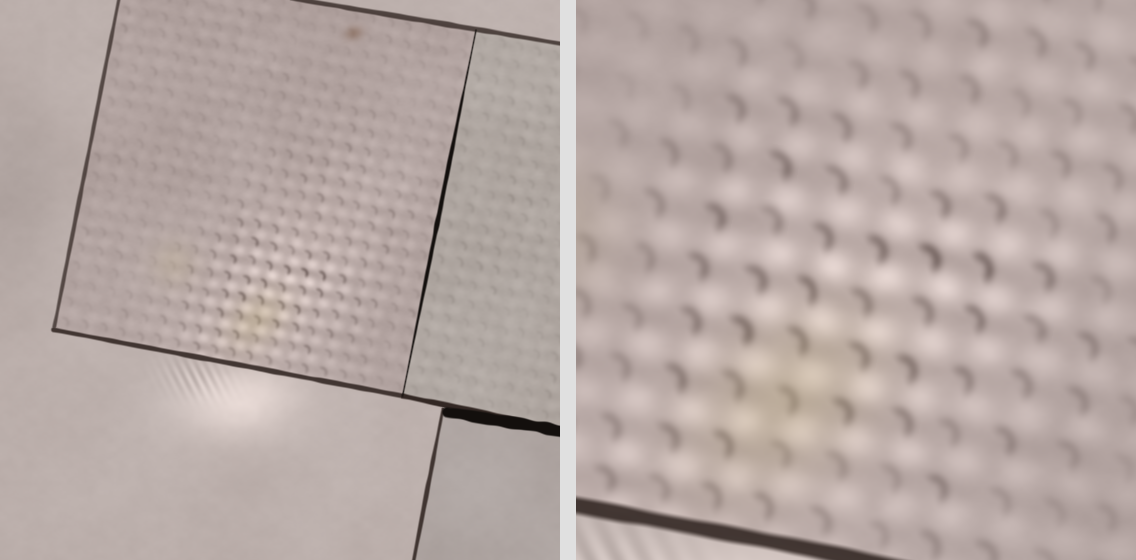
Left: the whole. Right: its middle third, enlarged.
A WebGL 2 fragment shader for this texture:

```glsl
#version 300 es
precision highp float;
// Worn, tilted floor plates: a studded plate under a soft glare, with smooth sheets and dark joints.
uniform vec2 u_resolution;
out vec4 fragColor;

// Plate corners and joint ends, in canvas units
const vec2 PLATE_LEFT = vec2(0.096, 0.411);
const vec2 PLATE_TOP = vec2(0.212, 1.0);
const vec2 PLATE_FOOT = vec2(0.719, 0.293);
const vec2 PLATE_HEAD = vec2(0.850, 0.946);
const vec2 TOP_START = vec2(0.520, 1.003);
const vec2 TOP_END = vec2(1.02, 0.919);
const vec2 FOOT_END = vec2(1.02, 0.228);
const vec2 GAP_START = vec2(0.798, 0.264);
const vec2 LOWER_TOP = vec2(0.791, 0.270);
const vec2 LOWER_END = vec2(0.737, -0.01);

// Studs and joints
const float STUD_PITCH = 0.0334;
const float STUD_TILT = -0.19;
const float STUD_RADIUS = 0.25;
const float JOINT_SOFTNESS = 0.0022;

// Colours
const vec3 PLATE_COLOR = vec3(0.695, 0.637, 0.625);
const vec3 SIDE_COLOR = vec3(0.690, 0.657, 0.635);
const vec3 SHEET_COLOR = vec3(0.738, 0.690, 0.675);
const vec3 CORNER_COLOR = vec3(0.685, 0.648, 0.635);
const vec3 GLARE_COLOR = vec3(0.165, 0.158, 0.155);
const vec3 STAIN_COLOR = vec3(0.52, 0.40, 0.33);
const vec3 YELLOW_COLOR = vec3(0.75, 0.69, 0.54);
const vec3 JOINT_COLOR = vec3(0.20, 0.155, 0.14);
const vec3 GAP_COLOR = vec3(0.075, 0.06, 0.052);

float hash(vec2 p) {
    return fract(sin(dot(p, vec2(127.1, 311.7))) * 43758.5453);
}

float noise(vec2 p) {
    vec2 i = floor(p), f = fract(p);
    f = f * f * (3.0 - 2.0 * f);
    return mix(mix(hash(i), hash(i + vec2(1, 0)), f.x),
               mix(hash(i + vec2(0, 1)), hash(i + vec2(1, 1)), f.x), f.y);
}

float fbm(vec2 p) {
    float sum = 0.0, gain = 0.5;
    for (int i = 0; i < 4; i++) {
        sum += gain * noise(p);
        p = p * 2.03 + 17.0;
        gain *= 0.5;
    }
    return sum / 0.9375;
}

mat2 rotation(float a) { return mat2(cos(a), sin(a), -sin(a), cos(a)); }

// Gaussian spot, stretched along a tilted axis
float spot(vec2 p, vec2 center, vec2 radius, float tilt) {
    vec2 q = ((p - center) * rotation(tilt)) / radius;
    return exp(-dot(q, q));
}

// Signed distance from a line, positive to the left of a -> b
float side(vec2 p, vec2 a, vec2 b) {
    vec2 d = normalize(b - a);
    return d.x * (p.y - a.y) - d.y * (p.x - a.x);
}

// Coverage of a joint: half width at the ends, with an added bulge halfway
float joint(vec2 p, vec2 a, vec2 b, float halfWidth, float bulge) {
    vec2 d = b - a;
    float t = clamp(dot(p - a, d) / dot(d, d), 0.0, 1.0);
    float width = halfWidth + bulge * pow(sin(3.14159 * t), 2.0);
    width *= 0.8 + 0.4 * noise(p * 45.0);
    float soft = max(JOINT_SOFTNESS, 1.0 / u_resolution.y);
    return 1.0 - smoothstep(width - soft, width + soft, length(p - a - d * t));
}

// Stud relief: shaded crescents at cell centres, bright saddles between them
float studs(vec2 p) {
    p += 0.003 * (vec2(noise(p * 22.0), noise(p * 22.0 + 40.0)) - 0.5);
    vec2 grid = (p - PLATE_LEFT) * rotation(STUD_TILT) / STUD_PITCH;
    vec2 cell = floor(grid);
    vec2 jitter = vec2(hash(cell), hash(cell + 31.0)) - 0.5;
    vec2 q = fract(grid) - 0.5 - 0.16 * jitter;
    float r = length(q);
    float facing = dot(q / max(r, 0.001), normalize(vec2(0.8, 0.6)));
    float crescent = exp(-pow((r - STUD_RADIUS) / 0.11, 2.0)) * smoothstep(-0.2, 0.9, facing);
    vec2 wave = 0.5 + 0.5 * cos(6.28318 * (grid + vec2(0.08, -0.06)));
    float saddle = wave.x * wave.y + 0.35 * wave.y * (1.0 - wave.x);
    return (saddle - 0.3) * 0.85 - crescent * mix(0.55, 1.1, hash(cell + 7.0));
}

void main() {
    vec2 p = gl_FragCoord.xy / u_resolution;
    float soft = max(0.0015, 1.0 / u_resolution.y);

    // Plate areas
    float foot = p.x < PLATE_FOOT.x ? side(p, PLATE_LEFT, PLATE_FOOT) : side(p, PLATE_FOOT, FOOT_END);
    float above = smoothstep(-soft, soft, foot);
    float inside = smoothstep(-soft, soft, -side(p, PLATE_LEFT, PLATE_TOP));
    float under = smoothstep(-soft, soft, -side(p, TOP_START, TOP_END));
    float right = smoothstep(-soft, soft, -side(p, PLATE_FOOT, PLATE_HEAD));
    float studded = above * inside * under;
    float corner = (1.0 - above) * smoothstep(-soft, soft, side(p, LOWER_TOP, LOWER_END));
    vec3 color = mix(SHEET_COLOR, CORNER_COLOR, corner);
    color = mix(color, mix(PLATE_COLOR, SIDE_COLOR, right), studded);

    // Glare, with raised studs catching the light
    float glare = spot(p, vec2(0.49, 0.475), vec2(0.24, 0.13), 0.85);
    float pool = spot(p, vec2(0.43, 0.285), vec2(0.10, 0.065), 0.15);
    color += GLARE_COLOR * mix(pool, glare * 0.55 * (1.0 - right), studded);
    float patchy = mix(0.6, 1.3, noise(p * 14.0));
    float relief = (0.033 + 0.15 * glare * (1.0 - 0.7 * right)) * patchy;
    color += studs(p) * relief * studded;
    float streak = spot(p, vec2(0.35, 0.325), vec2(0.05, 0.03), -0.2) * (1.0 - above);
    color += 0.06 * streak * sin(p.x * 380.0 + p.y * 190.0);

    // Mottling, stains and grain
    color += 0.055 * (fbm(p * 7.0) - 0.5) * vec3(0.9, 1.0, 1.05);
    color += 0.045 * (fbm(p * vec2(55.0, 65.0)) - 0.5) * mix(0.5, 1.0, studded);
    color -= 0.06 * spot(p, vec2(0.02, 0.67), vec2(0.09, 0.16), 0.0);
    color = mix(color, STAIN_COLOR, 0.55 * spot(p, vec2(0.632, 0.941), vec2(0.016, 0.012), 0.3));
    float yellow = spot(p, vec2(0.46, 0.43), vec2(0.06, 0.04), 0.7) + 0.6 * spot(p, vec2(0.31, 0.53), vec2(0.04), 0.0);
    color = mix(color, YELLOW_COLOR, 0.4 * yellow * studded);

    // Joints, then the wide open gap
    float seams = 0.75 * joint(p, PLATE_LEFT, PLATE_TOP, 0.0030, 0.0005);
    seams = max(seams, 0.90 * joint(p, PLATE_LEFT, PLATE_FOOT, 0.0040, 0.0005));
    seams = max(seams, joint(p, PLATE_FOOT, FOOT_END, 0.0048, 0.0010));
    seams = max(seams, 0.80 * joint(p, TOP_START, TOP_END, 0.0036, 0.0010));
    seams = max(seams, 0.90 * joint(p, LOWER_TOP, LOWER_END, 0.0028, 0.0010));
    color = mix(color, JOINT_COLOR, seams);
    float gap = max(joint(p, GAP_START, FOOT_END, 0.0095, 0.0015), joint(p, PLATE_FOOT, PLATE_HEAD, 0.0010, 0.0030));
    fragColor = vec4(mix(color, GAP_COLOR, gap), 1.0);
}
```
